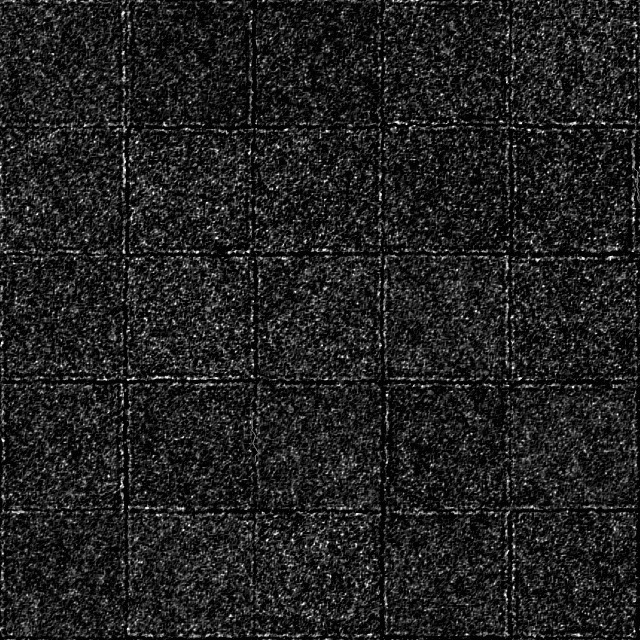
A WebGL 1 fragment shader for this texture map:

```glsl
precision highp float;
// Dark rough concrete pavers in a square grid, seen from above under hard light.
// Relief is gathered as one bell-shaped value: scattered grains and embossed noise,
// minus the sunken joints, plus broken lit rims; a tone curve turns it into grey.

uniform vec2 u_resolution;

#define TILES 5.0          // pavers across and down
#define GRAIN 230.0        // scattered grains across
#define FINE_GRAIN 430.0   // fine embossed cells across
#define JOINT_MIN 0.006    // half joint width, in pavers
#define JOINT_MAX 0.017
#define JOINT_SHIFT 0.012  // joint offset from the even grid, in pavers
#define JOINT_DEPTH 2.7    // darkening inside joints
#define RIM_LIGHT 2.3      // brightening of the worn edges
#define TILE_VARIATION 0.4 // tone difference between pavers
#define CHIP_CELLS 32.0    // cells that may hold a pale stone chip
#define CHIP_SHARE 0.1     // share of those cells with a chip

float hash(vec2 p) {
  vec3 q = fract(vec3(p.xyx) * 0.1031);
  q += dot(q, q.yzx + 33.33);
  return fract((q.x + q.y) * q.z);
}

// Value noise repeating after a whole number of cells.
float noise(vec2 p, float period) {
  vec2 i = floor(p);
  vec2 f = fract(p);
  f = f * f * (3.0 - 2.0 * f);
  vec2 a = mod(i, period);
  vec2 b = mod(i + 1.0, period);
  return mix(mix(hash(a), hash(vec2(b.x, a.y)), f.x),
             mix(hash(vec2(a.x, b.y)), hash(b), f.x), f.y);
}

// Sum of soft light and dark dots, one at a random place in each cell.
float grains(vec2 p, float period) {
  float sum = 0.0;
  for (int y = -1; y <= 1; y++) {
    for (int x = -1; x <= 1; x++) {
      vec2 cell = floor(p) + vec2(float(x), float(y));
      vec2 id = mod(cell, period);
      vec2 d = p - cell - vec2(hash(id + 13.7), hash(id + 47.1));
      sum += (hash(id + 79.3) - 0.5) * exp(-5.0 * dot(d, d));
    }
  }
  return sum;
}

// Slope of the noise along the light direction, about -1 to 1.
float emboss(vec2 p, float period) {
  return noise(p, period) - noise(p + vec2(0.65, -0.75), period);
}

float band(float d, float halfWidth, float soft) {
  return 1.0 - smoothstep(halfWidth - soft, halfWidth + soft, abs(d));
}

// One family of parallel joints: x = sunken core, y = lit rim, z = bevel, w = fibre.
vec4 joints(float across, float along, float shift, float seed) {
  float line = floor(across + 0.5);
  vec2 id = mod(vec2(line, floor(along)), TILES) + seed;
  float wander = noise(vec2(along * 12.0, id.x * 7.0), 12.0 * TILES) - 0.5;
  float ragged = noise(vec2(along * 50.0, id.x * 5.0 + 3.0), 50.0 * TILES) - 0.5;
  float d = across - line - shift + (hash(id + 3.1) - 0.5) * 0.018
          + wander * 0.014 + ragged * 0.014;
  float width = mix(JOINT_MIN, JOINT_MAX, hash(id + 17.3));

  // Grit fills parts of the joint.
  float grit = noise(vec2(along * 24.0, id.x * 3.0 + 1.0), 24.0 * TILES);
  float core = band(d, width, 0.006) * mix(0.5, 1.0, hash(id + 29.7));
  core *= 1.0 - 0.55 * smoothstep(0.5, 0.85, grit);

  // Worn arrises on both sides, each lit by its own amount.
  float side = d < 0.0 ? hash(id + 41.9) : hash(id + 53.2);
  float rim = band(abs(d) - width - 0.014, 0.010, 0.007) * mix(0.35, 1.0, side);

  // Shallow bevel line further inside the paver.
  float bevel = band(abs(d) - width - 0.042, 0.011, 0.008) * side;

  // A pale fibre lies in a few joints.
  float bend = noise(vec2(along * 17.0, id.x + 9.0), 17.0 * TILES) - 0.5;
  float fibre = band(d + bend * 0.055, 0.005, 0.004) * step(0.9, hash(id + 67.4));
  fibre *= band(fract(along) - 0.3 - 0.4 * hash(id + 71.0), 0.16, 0.02);
  return vec4(core, rim, bevel, fibre);
}

// Irregular pale stones scattered through the surface.
float chips(vec2 p) {
  vec2 q = p * CHIP_CELLS;
  vec2 cell = mod(floor(q), CHIP_CELLS);
  vec2 centre = 0.3 + 0.4 * vec2(hash(cell + 5.3), hash(cell + 11.7));
  float d = length((fract(q) - centre) * vec2(1.0, 1.3));
  d += (noise(p * 190.0, 190.0) - 0.5) * 0.09;
  float radius = mix(0.06, 0.15, hash(cell + 23.9));
  return band(d, radius, 0.035) * step(1.0 - CHIP_SHARE, hash(cell + 37.1));
}

void main() {
  vec2 p = gl_FragCoord.xy / u_resolution;
  vec2 grid = p * TILES;
  vec4 edge = max(joints(grid.x, grid.y, -JOINT_SHIFT, 0.0),
                  joints(grid.y, grid.x, JOINT_SHIFT, 90.0));

  // Grain, with a slightly different tone and roughness on each paver.
  vec2 tile = mod(floor(grid + vec2(JOINT_SHIFT, -JOINT_SHIFT)), TILES);
  float relief = 5.0 * grains(p * GRAIN, GRAIN)
               + 2.0 * emboss(p * FINE_GRAIN + 19.0, FINE_GRAIN);
  relief *= mix(0.88, 1.14, hash(tile + 61.3));
  relief += (hash(tile + 83.7) - 0.5) * TILE_VARIATION + 0.05;
  relief += (noise(p * 35.0, 35.0) - 0.5) * 0.4 + (noise(p * 90.0, 90.0) - 0.5) * 0.7;

  // Joints, bevels and broken bright rims.
  float broken = 0.2 + smoothstep(0.42, 0.78, noise(p * 170.0 + 7.0, 170.0));
  relief += edge.y * RIM_LIGHT * broken - edge.z * 1.1 - edge.x * JOINT_DEPTH;

  // Tone curve, then the pale stones and fibres.
  float z = max(relief, -3.0);
  float grey = clamp(0.088 + 0.132 * z + 0.021 * z * z, 0.012, 0.95);
  grey = mix(grey, mix(0.36, 0.8, edge.y) + 0.06 * z, chips(p) * 0.8);
  gl_FragColor = vec4(vec3(mix(grey, 0.55, edge.w * 0.8)), 1.0);
}
```
